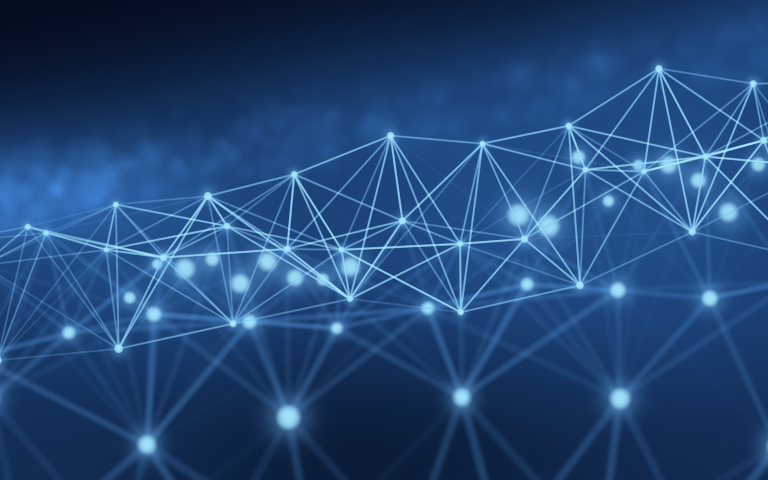
Reproduce this background procedurally as a WebGL 1 fragment shader.

```glsl
precision highp float;
uniform vec2 u_resolution;

const vec3 NAVY = vec3(0.016, 0.055, 0.13);
const vec3 BLUE = vec3(0.108, 0.262, 0.475);
const vec3 HAZE = vec3(0.30, 0.54, 0.77);
const vec3 SOFT = vec3(0.36, 0.64, 0.92);
const vec3 PALE = vec3(0.68, 0.93, 1.0);

// Rows of nodes: three sharp, then three out of focus
const float UPPER = 0.0;
const float MIDDLE = 1.0;
const float LOWER = 2.0;
const float FAR = 3.0;
const float NEAR = 4.0;
const float FLOOR = 5.0;

float hash(vec2 p) {
  p = fract(p * vec2(0.1731, 0.3117) + 0.37);
  p += dot(p, p.yx + 19.19);
  return fract(p.x * p.y * 7.31);
}

float noise(vec2 p) {
  vec2 i = floor(p), f = fract(p);
  f = f * f * (3.0 - 2.0 * f);
  vec2 e = vec2(1.0, 0.0);
  return mix(mix(hash(i), hash(i + e), f.x),
             mix(hash(i + e.yx), hash(i + e.xx), f.x), f.y);
}

// Position of the k-th node on a gently waving row
vec2 node(float row, float k) {
  float jitter = 0.02 * (hash(vec2(k, row + 3.0)) - 0.5);
  float x;
  if (row < 0.5) {
    x = 0.05 + 0.19 * k + jitter;
    return vec2(x, 0.515 + 0.21 * x + 0.04 * x * sin(10.47 * (x - 0.64)));
  }
  if (row < 1.5) {
    x = 0.09 + 0.125 * k + jitter;
    float rise = 0.15 * smoothstep(1.1, 1.3, x);
    return vec2(x, 0.48 + 0.03 * x + rise + 0.035 * sin(17.45 * (x - 0.39)));
  }
  if (row < 2.5) {
    x = 0.24 * k + jitter;
    return vec2(x, 0.25 + 0.14 * x + 0.045 * x * sin(7.85 * (x - 0.44)));
  }
  if (row < 3.5) {
    x = 0.14 + 0.19 * k + jitter;
    return vec2(x, 0.29 + 0.08 * x + 0.03 * sin(8.0 * (x - 0.12)));
  }
  if (row < 4.5) {
    float bump = exp(-3.0 * (k - 2.0) * (k - 2.0));
    return vec2(0.328 * k - 0.02 - 0.035 * bump, 0.12 + 0.06 * bump + 0.07 * cos(1.571 * k + 0.785));
  }
  return vec2(0.05 + 0.2 * k, -0.15);
}

float segmentDistance(vec2 p, vec2 a, vec2 b) {
  vec2 ab = b - a;
  return length(p - a - ab * clamp(dot(p - a, ab) / dot(ab, ab), 0.0, 1.0));
}

// Lines between all nodes of two rows that lie within reach
float links(vec2 p, float rowA, float rowB, float reach, float width) {
  float sum = 0.0;
  for (int i = -1; i < 14; i++) {
    vec2 a = node(rowA, float(i));
    if (abs(a.x - p.x) > reach) continue;
    for (int j = -1; j < 14; j++) {
      if (rowA == rowB && j <= i) continue;
      vec2 b = node(rowB, float(j));
      float span = distance(a, b);
      if (span > reach) continue;
      float weight = mix(0.25, 1.1, hash(vec2(float(i) + rowA * 17.0, float(j) + rowB * 31.0)));
      weight *= 1.0 - smoothstep(0.8, 1.0, span / reach);
      sum += weight * (1.0 - smoothstep(0.0, width, segmentDistance(p, a, b)));
    }
  }
  return sum;
}

float disc(float d, float radius, float edge) {
  return 1.0 - smoothstep(radius - edge, radius + edge, d);
}

float lamp(float d, float size, float edge) {
  return disc(d, size, edge) + 0.3 * exp(-d * d / (size * size * 5.0));
}

float dots(vec2 p, float row, float radius, float edge) {
  float sum = 0.0;
  for (int i = -1; i < 14; i++) {
    float size = radius * mix(0.75, 1.2, hash(vec2(float(i), row + 9.0)));
    sum += lamp(distance(p, node(row, float(i))), size, edge);
  }
  return sum;
}

// A run of scattered blurred lights
float lights(vec2 p, vec2 start, vec2 extent, float seed) {
  float sum = 0.0;
  for (int i = 0; i < 9; i++) {
    float k = float(i);
    vec2 centre = start + extent * vec2(k / 8.0, hash(vec2(k, seed)));
    float size = mix(0.007, 0.018, hash(vec2(k, seed + 3.0)));
    sum += lamp(distance(p, centre), size, size * 0.65);
  }
  return sum;
}

float bokeh(vec2 p, float cells) {
  vec2 cell = floor(p * cells), f = fract(p * cells);
  float sum = 0.0;
  for (int y = -1; y <= 1; y++) for (int x = -1; x <= 1; x++) {
    vec2 o = vec2(float(x), float(y)), id = cell + o;
    vec2 centre = o + vec2(hash(id), hash(id + 41.0));
    sum += hash(id + 73.0) * disc(distance(f, centre), 0.42, 0.34);
  }
  return sum;
}

float blob(vec2 p, vec2 centre, vec2 size) {
  vec2 q = (p - centre) / size;
  return exp(-dot(q, q));
}

vec3 shine(vec3 color, float amount) {
  float a = 1.0 - exp(-amount);
  return mix(color, mix(SOFT, PALE, a), a);
}

void main() {
  vec2 p = gl_FragCoord.xy / u_resolution.y;
  p.x *= 1.6 * u_resolution.y / u_resolution.x;
  float pixel = 1.0 / u_resolution.y;

  // Dark sky, blue middle and dim foreground
  float above = p.y - 0.66 - 0.2 * p.x;
  float light = smoothstep(0.30, -0.14, above) * mix(0.55, 1.0, smoothstep(0.0, 0.45, p.y));
  light *= 1.0 - 0.5 * blob(p, vec2(0.78, 0.04), vec2(0.42, 0.22));
  vec3 color = mix(NAVY, BLUE, light * (0.88 + 0.24 * noise(p * 3.0)));
  float glare = blob(p, vec2(0.08, 0.58), vec2(0.24, 0.09)) + 0.5 * blob(p, vec2(0.42, 0.44), vec2(0.3, 0.14))
              + 0.6 * blob(p, vec2(1.44, 0.63), vec2(0.22, 0.16)) + 0.3 * blob(p, vec2(1.1, 0.5), vec2(0.3, 0.16));
  color += HAZE * glare * 0.17;

  // Diagonal band of haze and bokeh
  float band = exp(-pow((above + 0.07) / 0.085, 2.0)) * mix(1.0, 0.35, smoothstep(0.0, 0.9, p.x));
  float grain = 0.2 * noise(p * 8.0) + 0.24 * bokeh(p, 15.0) + 0.14 * bokeh(p + 3.7, 28.0);
  color += HAZE * band * grain * 0.85;

  // Network out of focus
  float blurred = links(p, FAR, FAR, 0.45, 0.010) + links(p, FAR, NEAR, 0.48, 0.013)
                + links(p, NEAR, FLOOR, 0.48, 0.016) + 0.6 * links(p, FAR, MIDDLE, 0.40, 0.009)
                + 0.4 * links(p, NEAR, MIDDLE, 0.58, 0.012);
  color = mix(color, SOFT, 1.0 - exp(-0.34 * blurred));
  float glow = dots(p, FAR, 0.012, 0.008) + dots(p, NEAR, 0.018, 0.011);
  glow += lights(p, vec2(0.27, 0.355), vec2(0.46, 0.11), 5.0) + lights(p, vec2(1.08, 0.5), vec2(0.5, 0.2), 8.0);
  color = shine(color, 1.9 * glow);

  // Network in focus
  float width = 0.0015 + pixel;
  float sharp = 0.7 * links(p, UPPER, UPPER, 0.32, width) + links(p, UPPER, MIDDLE, 0.36, width)
              + links(p, MIDDLE, MIDDLE, 0.32, width) + links(p, LOWER, MIDDLE, 0.36, width)
              + 0.8 * links(p, UPPER, LOWER, 0.46, width) + 0.5 * links(p, LOWER, LOWER, 0.32, width);
  sharp *= mix(0.5, 1.0, smoothstep(0.1, 0.4, p.x));
  color = shine(color, 1.9 * sharp);
  float knots = dots(p, UPPER, 0.007, pixel) + dots(p, MIDDLE, 0.006, pixel) + dots(p, LOWER, 0.007, pixel);
  color = shine(color, 1.8 * knots);

  gl_FragColor = vec4(color, 1.0);
}
```
